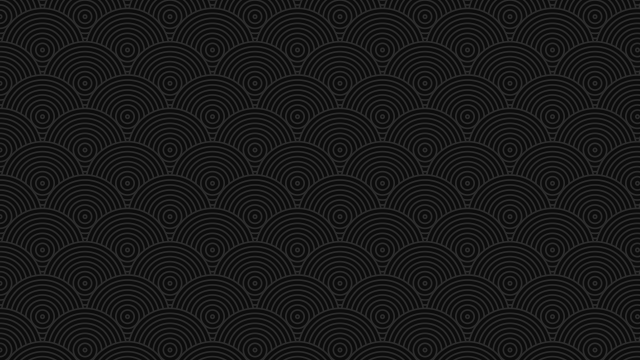
Write a WebGL 2 fragment shader that draws this pattern.

```glsl
#version 300 es
precision highp float;

uniform vec2 u_resolution;
out vec4 fragColor;

// All lengths are in design units; the canvas is this many units high.
const float CANVAS_HEIGHT = 432.0;
const float SCALE_PERIOD  = 102.0;  // spacing of scales along a row
const float ROW_STEP      = 40.0;   // spacing of rows
const float FIRST_ROW_Y   = 12.0;   // centre height of the lowest even row
const float RING_STEP     = 6.0;
const float INNER_RADIUS  = 2.0;
const float OUTER_RADIUS  = 50.0;
const float LINE_WIDTH    = 1.95;
const int   ROW_LAYERS    = 5;      // rows that can overlap one point

const vec3 GROUND_COLOR = vec3(0.047);
const vec3 LINE_COLOR   = vec3(0.18);

// Antialiased coverage of the region where the distance is negative.
float coverage(float dist, float pixel) {
    return clamp(0.5 - dist / pixel, 0.0, 1.0);
}

// Distance from point p to the nearest scale centre of a row.
float centerDistance(vec2 p, float row) {
    float shift = 0.5 * SCALE_PERIOD * mod(row, 2.0);
    float x = mod(p.x - shift + 0.5 * SCALE_PERIOD, SCALE_PERIOD) - 0.5 * SCALE_PERIOD;
    return length(vec2(x, p.y - FIRST_ROW_Y - row * ROW_STEP));
}

// Concentric rings; the rim stays solid so the scale mask trims its edge.
float ringCoverage(float radius, float pixel) {
    float r = min(radius, OUTER_RADIUS) - INNER_RADIUS;
    float toRing = abs(mod(r + 0.5 * RING_STEP, RING_STEP) - 0.5 * RING_STEP);
    return coverage(toRing - 0.5 * LINE_WIDTH, pixel);
}

void main() {
    float pixel = CANVAS_HEIGHT / u_resolution.y;
    vec2 p = gl_FragCoord.xy * pixel;

    float rim = OUTER_RADIUS + 0.5 * LINE_WIDTH;
    float frontRow = floor((p.y - FIRST_ROW_Y - rim) / ROW_STEP);
    vec3 color = GROUND_COLOR;

    // Paint from the upper rows to the lower ones, which lie in front.
    for (int i = ROW_LAYERS - 1; i >= 0; i--) {
        float radius = centerDistance(p, frontRow + float(i));
        vec3 scaleColor = mix(GROUND_COLOR, LINE_COLOR, ringCoverage(radius, pixel));
        color = mix(color, scaleColor, coverage(radius - rim, pixel));
    }

    fragColor = vec4(color, 1.0);
}
```
